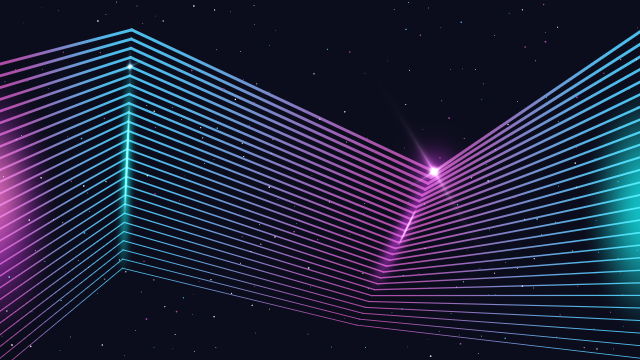
Write a Shadertoy shader that draws this background.

```glsl
#define LINE_COUNT 27
#define WIDTH_TOP 0.0041
#define WIDTH_BOTTOM 0.0011
#define STAR_GRID 19.0
#define STAR_CHANCE 0.42
#define NIGHT vec3(0.045, 0.05, 0.11)
#define CYAN vec3(0.30, 0.74, 0.92)
#define ORCHID vec3(0.68, 0.30, 0.65)
#define VIOLET vec3(0.56, 0.12, 0.62)
#define TEAL vec3(0.03, 0.72, 0.73)
#define PEAK vec2(0.361, 0.815)
#define VALLEY vec2(1.206, 0.523)

float hash(vec2 p) {
    return fract(sin(dot(p, vec2(127.1, 311.7))) * 43758.5453);
}

vec3 screenBlend(vec3 base, vec3 light) {
    return 1.0 - (1.0 - base) * (1.0 - clamp(light, 0.0, 1.0));
}

// x: distance to the segment, y: position along it
vec2 segment(vec2 p, vec2 a, vec2 b) {
    vec2 ab = b - a;
    float h = clamp(dot(p - a, ab) / dot(ab, ab), 0.0, 1.0);
    return vec2(length(p - a - ab * h), h);
}

// Soft streak that fades toward both ends
float beam(vec2 p, vec2 a, vec2 b, float width) {
    vec2 s = segment(p, a, b);
    return 4.0 * s.y * (1.0 - s.y) * exp(-s.x * s.x / (width * width));
}

float oval(vec2 p, vec2 center, vec2 radius) {
    return smoothstep(1.0, 0.1, length((p - center) / radius));
}

float spike(vec2 p, vec2 dir, float size) {
    float along = abs(dot(p, dir));
    float across = abs(dot(p, vec2(-dir.y, dir.x)));
    return exp(-along / size - across / (size * 0.12));
}

void blendStroke(inout vec3 col, vec2 s, float width, vec3 from, vec3 to, float px) {
    float cover = clamp((width - s.x) / px + 0.5, 0.0, 1.0);
    col = mix(col, mix(from, to, smoothstep(0.0, 0.95, s.y)), cover);
}

// Folded fan: every line runs edge, peak, valley, edge
vec3 drawLines(vec3 col, vec2 p, float px) {
    for (int i = 0; i < LINE_COUNT; i++) {
        float t = float(i) / float(LINE_COUNT - 1);
        vec2 left = vec2(0.0, mix(0.822, -0.028, t));
        vec2 peak = mix(vec2(0.366, 0.917), vec2(0.340, 0.255), t);
        vec2 valley = mix(VALLEY, vec2(0.991, 0.097), t);
        vec2 right = vec2(1.778, mix(0.912, 0.005, t));
        float width = mix(WIDTH_TOP, WIDTH_BOTTOM, t);
        blendStroke(col, segment(p, left, peak), width, ORCHID, CYAN, px);
        blendStroke(col, segment(p, valley, right), width, ORCHID, CYAN, px);
        blendStroke(col, segment(p, peak, valley), width, CYAN, ORCHID, px);
    }
    return col;
}

// One jittered dot in some of the grid cells
vec3 drawStars(vec3 col, vec2 p, float px) {
    vec2 cell = floor(p * STAR_GRID);
    float seed = hash(cell);
    vec2 jitter = 0.1 + 0.8 * vec2(hash(cell + 17.3), hash(cell + 41.9));
    float size = mix(0.0006, 0.0024, pow(hash(cell + 73.1), 2.0));
    float d = length(p - (cell + jitter) / STAR_GRID);
    float cover = clamp((size - d) / px + 0.5, 0.0, 1.0) * step(seed, STAR_CHANCE);
    float hue = hash(cell + 5.7);
    vec3 tint = hue < 0.3 ? ORCHID : hue < 0.55 ? CYAN : vec3(0.9);
    return mix(col, tint, cover);
}

void mainImage(out vec4 fragColor, in vec2 fragCoord) {
    float px = 1.0 / iResolution.y;
    vec2 p = fragCoord * px;

    vec3 col = drawStars(drawLines(NIGHT, p, px), p, px);

    // Side glows
    float leftGlow = oval(p, vec2(-0.03, 0.42), vec2(0.20, 0.40));
    float leftHeart = oval(p, vec2(-0.03, 0.46), vec2(0.14, 0.24));
    col = screenBlend(col, VIOLET * leftGlow + vec3(0.22, 0.22, 0.02) * leftHeart);
    col = screenBlend(col, TEAL * oval(p, vec2(1.80, 0.42), vec2(0.19, 0.37)));

    // Light along the folds
    vec3 light = TEAL * 0.8 * beam(p, PEAK, vec2(0.341, 0.24), 0.015);
    light += vec3(0.6, 0.8, 0.8) * beam(p, vec2(0.36, 0.72), vec2(0.346, 0.40), 0.003);
    light += VIOLET * 0.9 * beam(p, VALLEY, vec2(1.03, 0.19), 0.022);
    light += vec3(0.8, 0.7, 0.7) * beam(p, vec2(1.157, 0.421), vec2(1.106, 0.317), 0.0028);

    // Flares at the two corners
    vec2 v = p - VALLEY;
    vec2 slant = vec2(-0.52, 0.854);
    light += VIOLET * 0.7 * exp(-dot(v, v) / 0.0035);
    light += vec3(0.9, 0.6, 0.9) * spike(v, slant, 0.055);
    light += vec3(0.9, 0.7, 0.9) * spike(v, vec2(0.854, 0.52), 0.028);
    light += vec3(1.0, 0.95, 0.9) * exp(-dot(v, v) / 0.00012);
    vec2 k = p - PEAK;
    light += CYAN * 0.8 * (spike(k, vec2(0.9, 0.436), 0.022) + spike(k, vec2(0.0, 1.0), 0.025));
    light += vec3(0.8, 0.95, 1.0) * exp(-dot(k, k) / 0.00004);

    fragColor = vec4(screenBlend(col, light), 1.0);
}
```
